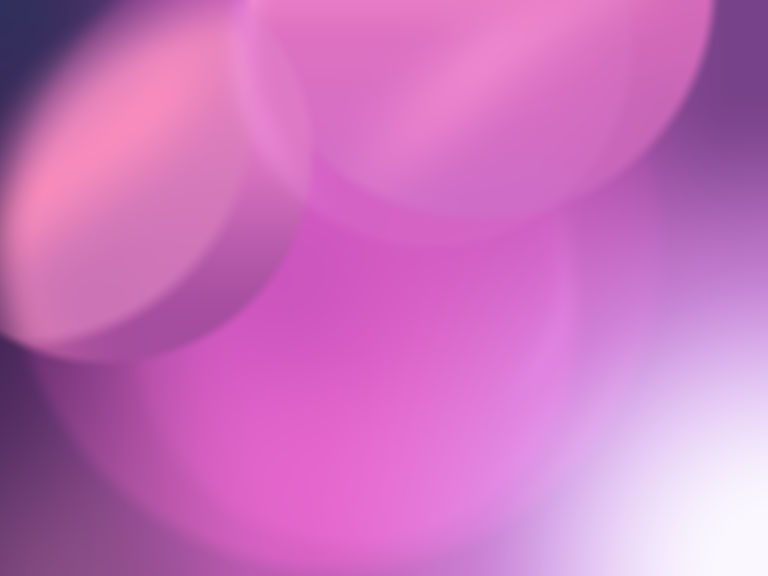
Write a Shadertoy shader that draws this background.

```glsl
// Soft pink and violet bokeh discs with diagonal light streaks and a white corner glow.

// Filled circle with a soft rim.
float disc(vec2 p, vec2 centre, float radius, float soft) {
    return 1.0 - smoothstep(radius - soft, radius + soft, length(p - centre));
}

// Thin bright ring, fading to both sides.
float rim(vec2 p, vec2 centre, float radius, float width) {
    float d = (length(p - centre) - radius) / width;
    return exp(-d * d);
}

// Round gaussian glow.
float glow(vec2 p, vec2 centre, float radius) {
    vec2 d = (p - centre) / radius;
    return exp(-dot(d, d));
}

// Band of light around the line through a point.
float streak(vec2 p, vec2 through, vec2 direction, float width) {
    vec2 d = p - through;
    vec2 n = normalize(vec2(-direction.y, direction.x));
    float offset = dot(d, n) / width;
    return exp(-offset * offset);
}

vec3 backdrop(vec2 p) {
    vec3 col = mix(vec3(0.26, 0.14, 0.34), vec3(0.71, 0.33, 0.69), smoothstep(-0.03, 0.48, p.x));
    col = mix(col, vec3(0.18, 0.19, 0.36), 0.85 * glow(p, vec2(0.0, 1.0), 0.24));
    col = mix(col, vec3(0.57, 0.33, 0.54), 0.8 * glow(p, vec2(0.12, -0.05), 0.27));
    col = mix(col, vec3(0.81, 0.39, 0.75), 0.8 * glow(p, vec2(0.65, 0.18), 0.34));
    col = mix(col, vec3(0.64, 0.27, 0.65), 0.6 * glow(p, vec2(0.49, 0.50), 0.18));

    // Dusky upper right, then lavender and white towards the lower right
    float dusk = smoothstep(0.95, 1.28, p.x) * smoothstep(0.42, 0.85, p.y);
    col = mix(col, vec3(0.47, 0.26, 0.54), dusk);
    float d = length(p - vec2(1.36, 0.0));
    col = mix(col, vec3(0.82, 0.62, 0.92), 1.0 - smoothstep(0.25, 0.85, d));
    return mix(col, vec3(0.98, 0.97, 1.0), 1.0 - smoothstep(0.10, 0.55, d));
}

void mainImage(out vec4 fragColor, in vec2 fragCoord) {
    vec2 p = fragCoord / iResolution.y;
    p.x *= 1.3333 * iResolution.y / iResolution.x;
    vec3 col = backdrop(p);

    // Large faint discs in the lower half
    float fade = clamp(1.0 - p.x / 1.3, 0.0, 1.0);
    col += mix(vec3(0.02, 0.0, 0.01), vec3(0.12, 0.03, 0.07), fade)
         * disc(p, vec2(0.582, 0.575), 0.565, 0.022);
    col += vec3(0.04, 0.012, 0.025) * disc(p, vec2(0.616, 0.436), 0.385, 0.025);
    col += 0.02 * rim(p, vec2(0.72, 0.53), 0.265, 0.025) * smoothstep(0.85, 0.96, p.x);

    // Upper disc, crossed by a diagonal streak
    vec3 upper = mix(vec3(0.79, 0.41, 0.77), vec3(0.87, 0.43, 0.74), smoothstep(0.62, 0.95, p.y));
    upper = mix(upper, vec3(0.78, 0.40, 0.71), 0.7 * glow(p, vec2(1.16, 0.76), 0.18));
    float beam = streak(p, vec2(0.79, 0.85), vec2(0.76, 0.65), 0.075);
    upper = mix(upper, vec3(0.95, 0.54, 0.81), beam * smoothstep(0.50, 0.85, p.x));
    upper = mix(upper, vec3(0.94, 0.51, 0.77), 0.8 * smoothstep(0.92, 1.01, p.y) * smoothstep(1.2, 0.9, p.x));
    col = mix(col, upper, 0.92 * disc(p, vec2(0.833, 1.026), 0.406, 0.014));

    // Left disc: a crescent around a bright inner lens, with a blurred upper left side
    vec3 crescent = mix(vec3(0.64, 0.30, 0.62), vec3(0.87, 0.47, 0.76), smoothstep(0.42, 0.80, p.y));
    crescent = mix(crescent, vec3(0.80, 0.40, 0.62), 0.7 * glow(p, vec2(0.0, 0.39), 0.14));
    vec3 lens = mix(vec3(0.81, 0.46, 0.72), vec3(0.87, 0.50, 0.74), smoothstep(0.45, 0.9, p.y));
    float shine = streak(p, vec2(0.18, 0.75), vec2(0.79, 0.62), 0.085);
    lens = mix(lens, vec3(0.99, 0.56, 0.75), shine * smoothstep(0.48, 0.25, p.x));
    lens = mix(lens, vec3(0.95, 0.53, 0.70), 0.6 * glow(p, vec2(0.0, 0.42), 0.09));
    vec3 left = mix(crescent, lens, disc(p, vec2(0.035, 0.806), 0.403, 0.018));
    float leftMask = disc(p, vec2(0.182, 0.731), 0.360, 0.012)
                   * disc(p, vec2(0.417, 0.566), 0.427, 0.075);
    col = mix(col, left, 0.95 * leftMask);

    // Pale disc overlapping both
    vec2 paleCentre = vec2(0.747, 0.922);
    col = mix(col, vec3(0.88, 0.50, 0.82), 0.20 * disc(p, paleCentre, 0.350, 0.012));
    col += vec3(0.04, 0.05, 0.05) * rim(p, paleCentre, 0.325, 0.03) * smoothstep(0.62, 0.42, p.x);

    fragColor = vec4(clamp(col, 0.0, 1.0), 1.0);
}
```
